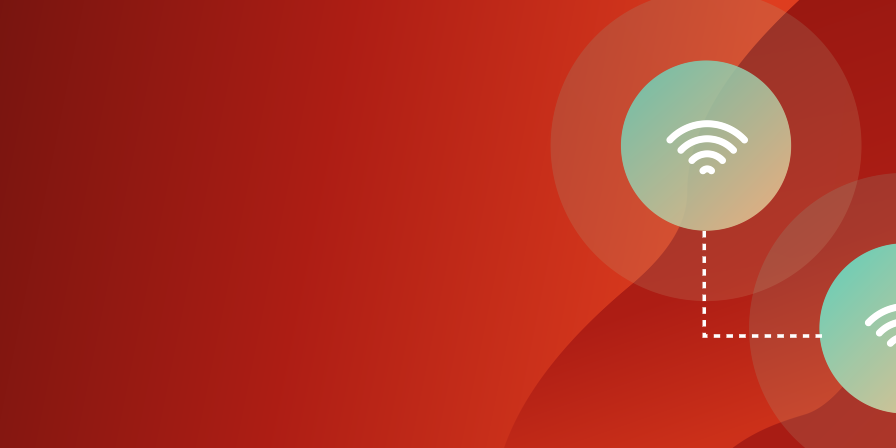
Give the GLSL for this background, as a Shadertoy shader.

```glsl
// Red gradient backdrop with two darker waves, and two wireless-signal badges
// joined by a dashed line. Waves are Hermite curves; badges are distance fields.
// Units: canvas height is 1, origin at the lower left, width about 2.

const vec3 BACK_DARK = vec3(0.47, 0.08, 0.06);
const vec3 BACK_MID = vec3(0.68, 0.115, 0.08);
const vec3 BACK_BRIGHT = vec3(0.87, 0.24, 0.12);
const vec3 WAVE_DARK = vec3(0.59, 0.09, 0.065);
const vec3 WAVE_BRIGHT = vec3(0.80, 0.19, 0.10);
const vec3 LOW_WAVE = vec3(0.66, 0.11, 0.08);
const vec3 TEAL = vec3(0.45, 0.82, 0.72);
const vec3 SAND = vec3(0.88, 0.77, 0.58);
const vec3 WHITE = vec3(1.0);

const vec2 BADGE = vec2(1.576, 0.675);       // first badge centre
const vec2 BADGE_STEP = vec2(0.443, -0.408); // offset to the second
const float DISC_RADIUS = 0.190;
const float HALO_RADIUS = 0.347;
const float HALO_ALPHA = 0.15;
const vec2 DISC_ALPHA = vec2(0.85, 0.97);    // first, second badge

const vec2 ICON_SHIFT = vec2(0.0026, -0.065);
const vec2 ARC_END = vec2(0.731, 0.682);     // sine, cosine of half the spread
const float ARC_FIRST = 0.013;
const float ARC_STEP = 0.0336;
const float ARC_HALF_WIDTH = 0.0078;

const vec2 CORNER = vec2(1.572, 0.250);
const vec2 LINE_LENGTH = vec2(0.267, 0.237); // to the right, upwards
const float LINE_HALF_WIDTH = 0.0039;
const float DASH_PERIOD = 0.0284;
const float DASH_HALF = 0.0072;

// Antialiased coverage of a signed distance
float cover(float d) {
    float pixel = 1.0 / iResolution.y;
    return 1.0 - smoothstep(-0.6 * pixel, 0.6 * pixel, d);
}

// Cubic through knots a and b, each (position, value, slope)
float hermite(vec3 a, vec3 b, float x) {
    float span = b.x - a.x;
    float t = clamp((x - a.x) / span, 0.0, 1.0);
    float s = t * t * (3.0 - 2.0 * t);
    return mix(a.y, b.y, s)
        + span * t * (1.0 - t) * (a.z * (1.0 - t) - b.z * t);
}

// Gradient with a middle stop
vec3 ramp(vec3 a, vec3 b, vec3 c, float stop, float end, float t) {
    vec3 low = mix(a, b, clamp(t / stop, 0.0, 1.0));
    return mix(low, c, clamp((t - stop) / (end - stop), 0.0, 1.0));
}

// x of the large wave's left edge at height y
float largeWave(float y) {
    const vec3 k0 = vec3(0.0, 1.125, 0.35);
    const vec3 k1 = vec3(0.362, 1.406, 1.2);
    const vec3 k2 = vec3(0.570, 1.534, 0.0);
    const vec3 k3 = vec3(1.0, 1.784, 1.08);
    return y < k1.x ? hermite(k0, k1, y)
         : y < k2.x ? hermite(k1, k2, y) : hermite(k2, k3, y);
}

// Top of the small wave in the lower right corner
float lowWave(float x) {
    const vec3 k0 = vec3(1.635, 0.0, 0.75);
    const vec3 k1 = vec3(1.797, 0.075, 0.3);
    const vec3 k2 = vec3(1.90, 0.16, 1.3);
    float y = x < k1.x ? hermite(k0, k1, x) : hermite(k1, k2, x);
    return y + min(x - k0.x, 0.0) * k0.z + max(x - k2.x, 0.0) * k2.z;
}

vec3 backdrop(vec2 p) {
    vec3 color = ramp(BACK_DARK, BACK_MID, BACK_BRIGHT, 0.8, 1.7,
                      p.x + 0.2 * (1.0 - p.y));
    vec3 wave = ramp(WAVE_DARK, BACK_MID, WAVE_BRIGHT, 0.65, 1.0,
                     1.0 - p.y + 0.35 * (p.x - 1.56));
    color = mix(color, wave, cover((largeWave(p.y) - p.x) * 0.75));
    return mix(color, LOW_WAVE, cover((p.y - lowWave(p.x)) * 0.8));
}

// Dashed stroke along +x, with a dash centred on the start
float dashes(vec2 q, float len) {
    float along = abs(mod(q.x + 0.5 * DASH_PERIOD, DASH_PERIOD)
                      - 0.5 * DASH_PERIOD) - DASH_HALF;
    float ends = max(-LINE_HALF_WIDTH - q.x, q.x - len);
    return max(max(along, ends), abs(q.y) - LINE_HALF_WIDTH);
}

// Four nested arcs with round caps
float signalIcon(vec2 q) {
    q.x = abs(q.x);
    float d = 1e3;
    for (int i = 0; i < 4; i++) {
        float r = ARC_FIRST + ARC_STEP * float(i);
        bool outside = ARC_END.y * q.x > ARC_END.x * q.y;
        d = min(d, outside ? length(q - ARC_END * r) : abs(length(q) - r));
    }
    return d - ARC_HALF_WIDTH;
}

vec3 badgeTint(vec2 q, float radius) {
    return mix(TEAL, SAND, clamp(0.5 + 0.354 * (q.x - q.y) / radius, 0.0, 1.0));
}

void mainImage(out vec4 fragColor, in vec2 fragCoord) {
    vec2 p = fragCoord / iResolution.y;
    vec3 color = backdrop(p);

    // Halos, discs and icons
    for (int i = 0; i < 2; i++) {
        vec2 q = p - BADGE - BADGE_STEP * float(i);
        float r = length(q);
        color = mix(color, badgeTint(q, HALO_RADIUS), HALO_ALPHA * cover(r - HALO_RADIUS));
        color = mix(color, badgeTint(q, DISC_RADIUS), DISC_ALPHA[i] * cover(r - DISC_RADIUS));
        color = mix(color, WHITE, cover(signalIcon(q - ICON_SHIFT)));
    }

    // Connecting line
    vec2 c = p - CORNER;
    float line = min(dashes(c, LINE_LENGTH.x), dashes(c.yx, LINE_LENGTH.y));
    fragColor = vec4(mix(color, WHITE, cover(line)), 1.0);
}
```
